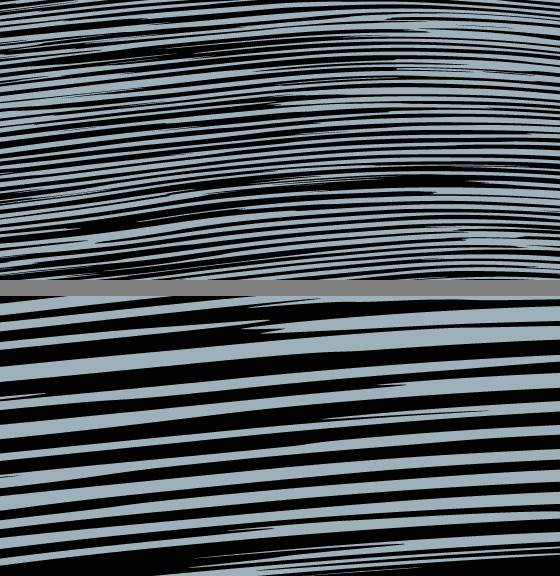
Top, the full canvas; bottom, a detail of the centre.
Reproduce this pattern procedurally as a WebGL 1 fragment shader.

```glsl
precision highp float;
// Long, nearly level dark streaks on pale blue-grey that climb and then level.
// An uneven wave across a curved height sets the rhythm, stretched noise forks
// and splits the streaks, and vertical samples in each pixel smooth the edges.

#define STREAKS 36.0       // main streaks per canvas height
#define FORK_ROWS 95.0     // rows of noise that merge and part streaks
#define SLIVER_ROWS 270.0  // rows of noise that cut thin slivers
#define STRETCH 1.2        // noise cells along x per canvas height
#define UNEVEN 1.3         // spacing shift, in streaks
#define ARCH 0.12          // steepest slope of the arch
#define WAVER 0.018        // slow irregular bending
#define CUT 0.0            // higher gives more dark
#define SAMPLES 5
#define INK vec3(0.008, 0.009, 0.010)
#define PAPER vec3(0.62, 0.69, 0.73)

uniform vec2 u_resolution;

float hash(vec2 p) {
  vec3 q = fract(vec3(p.xyx) * 0.1031);
  q += dot(q, q.yzx + 33.33);
  return fract((q.x + q.y) * q.z);
}

// Smooth random values along one row, shifted by a random phase
float rowNoise(float x, float row) {
  x += 20.0 + 7.0 * hash(vec2(row, 3.7));
  float cell = floor(x);
  float t = smoothstep(0.0, 1.0, x - cell);
  return mix(hash(vec2(cell, row)), hash(vec2(cell + 1.0, row)), t) - 0.5;
}

// Blend of neighbouring rows
float streakNoise(vec2 p) {
  float row = floor(p.y);
  float t = smoothstep(0.0, 1.0, p.y - row);
  return mix(rowNoise(p.x, row), rowNoise(p.x, row + 1.0), t);
}

// Height measured along the arch, whose crest moves left towards the top
float archedHeight(vec2 p) {
  float reach = p.x - mix(1.75, 1.4, p.y);
  float bend = WAVER * streakNoise(vec2(p.x * 1.7, p.y * 4.0 + 60.0));
  return p.y + ARCH * sqrt(reach * reach + 0.25) + bend;
}

// 1 on pale ground, 0 inside a streak
float ground(vec2 p) {
  float h = archedHeight(p) + 1.0;
  float shift = UNEVEN * streakNoise(vec2(p.x * 0.9, h * 14.0 + 300.0));
  float n = 0.35 * cos(6.28318 * (h * STREAKS + shift));
  n += 0.9 * streakNoise(vec2(p.x * STRETCH, h * FORK_ROWS));
  n += 0.55 * streakNoise(vec2(p.x * STRETCH * 2.0, h * SLIVER_ROWS + 500.0));
  return step(CUT, n);
}

void main() {
  vec2 p = gl_FragCoord.xy / u_resolution.y;
  float cover = 0.0;
  for (int i = 0; i < SAMPLES; i++) {
    float offset = (float(i) + 0.5) / float(SAMPLES) - 0.5;
    cover += ground(p + vec2(0.0, offset / u_resolution.y));
  }
  gl_FragColor = vec4(mix(INK, PAPER, cover / float(SAMPLES)), 1.0);
}
```
